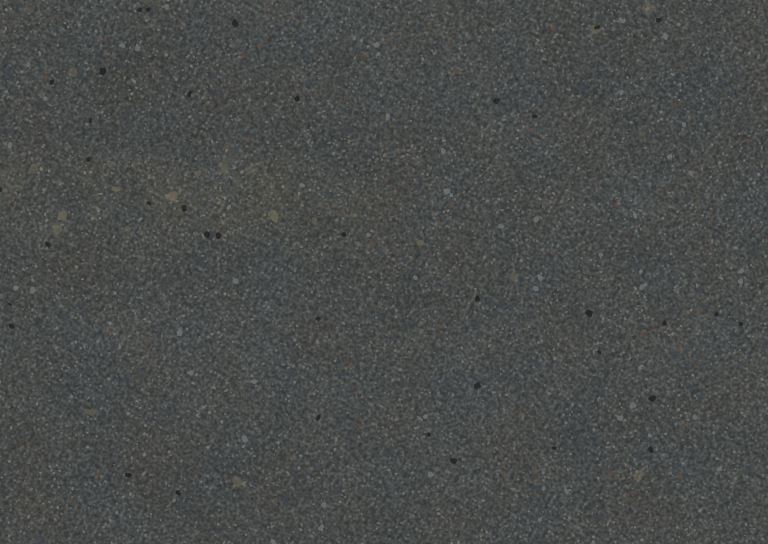
Give the GLSL for this texture, as a WebGL 1 fragment shader.

```glsl
precision highp float;
// Worn dark asphalt: fine mineral grain, pale specks, small stones, pits and a dusty tan streak.
uniform vec2 u_resolution;

const vec3 BINDER = vec3(0.281, 0.290, 0.286);
const vec3 PALE_GRIT = vec3(0.47, 0.47, 0.45);
const vec3 DARK_GRIT = vec3(0.20, 0.215, 0.23);
const vec3 GREY_STONE = vec3(0.45, 0.47, 0.47);
const vec3 SLATE_STONE = vec3(0.23, 0.26, 0.29);
const vec3 TAN_STONE = vec3(0.45, 0.42, 0.34);
const vec3 RUST_STONE = vec3(0.39, 0.30, 0.24);
const vec3 PIT = vec3(0.11, 0.115, 0.12);

vec3 hash3(vec2 cell, float seed) {
  vec3 q = fract(vec3(cell.xyx + seed * 17.3) * vec3(0.1031, 0.1030, 0.0973));
  q += dot(q, q.yxz + 33.33);
  return fract((q.xxy + q.yzz) * q.zyx);
}

vec2 rotate(vec2 p, float angle) {
  float c = cos(angle), s = sin(angle);
  return vec2(c * p.x - s * p.y, s * p.x + c * p.y);
}

float cornerSlope(vec2 cell, vec2 offset, float seed) {
  float angle = 6.2832 * hash3(cell, seed).x;
  return dot(vec2(cos(angle), sin(angle)), offset);
}

float gradientNoise(vec2 p, float seed) {
  vec2 i = floor(p), f = fract(p);
  vec2 u = f * f * f * (f * (f * 6.0 - 15.0) + 10.0);
  vec2 e = vec2(1.0, 0.0);
  float low = mix(cornerSlope(i, f, seed), cornerSlope(i + e, f - e, seed), u.x);
  float high = mix(cornerSlope(i + e.yx, f - e.yx, seed), cornerSlope(i + 1.0, f - 1.0, seed), u.x);
  return mix(low, high, u.y);
}

float fbm(vec2 p, float seed) {
  float sum = 0.0, weight = 0.5;
  for (int octave = 0; octave < 4; octave++) {
    sum += weight * gradientNoise(p, seed + float(octave));
    p = rotate(p, 0.6) * 2.03;
    weight *= 0.55;
  }
  return sum;
}

// Coverage of ragged grains, one per occupied cell of a turned grid.
float grains(vec2 p, float cells, float density, float size, float seed) {
  vec2 q = rotate(p, seed * 0.7) * cells + 40.0;
  vec3 place = hash3(floor(q), seed);
  vec3 form = hash3(floor(q), seed + 5.0);
  float radius = size * mix(0.55, 1.0, form.x);
  vec2 d = fract(q) - mix(vec2(radius), vec2(1.0 - radius), place.xy);
  d = rotate(d, form.y * 6.2832);
  d.y *= mix(1.0, 1.6, form.z);
  float ragged = length(d) + radius * 0.5 * gradientNoise(q * 0.9 / size, seed + 9.0);
  float edge = 0.7 * cells / u_resolution.y;
  return step(place.z, density) * (1.0 - smoothstep(radius - edge, radius + edge, ragged));
}

// Soft horizontal band of dust, strongest on the left.
float dustBand(vec2 p) {
  float height = p.y - 0.63 - 0.05 * gradientNoise(p * 3.0, 31.0);
  return exp(-height * height / 0.007) * (1.0 - smoothstep(0.45, 1.0, p.x));
}

void main() {
  vec2 p = gl_FragCoord.xy / u_resolution.y;

  // Broad wear, drawn out sideways, over two sizes of crisp grain.
  float wear = fbm(p * vec2(2.2, 4.5), 1.0);
  float blotch = fbm(rotate(p, 0.3) * 13.0, 6.0);
  float fine = gradientNoise(rotate(p, 0.5) * 173.0, 12.0);
  float coarse = gradientNoise(rotate(p, 1.1) * 92.0, 13.0);
  vec3 color = BINDER * exp(0.10 * wear + 0.12 * blotch + 0.36 * fine + 0.22 * coarse);

  // Slight warm and cool shifts between grains.
  float warmth = gradientNoise(rotate(p, 0.9) * 120.0, 14.0) + 0.5 * gradientNoise(p * 9.0, 15.0);
  color += vec3(0.022, 0.0, -0.022) * warmth;

  // Grit of the mix.
  color = mix(color, DARK_GRIT, 0.45 * grains(p, 62.0, 0.26, 0.34, 2.0));
  color = mix(color, PALE_GRIT, 0.55 * grains(p, 118.0, 0.22, 0.34, 3.0));
  color = mix(color, PALE_GRIT * 1.1, 0.60 * grains(p, 84.0, 0.08, 0.28, 4.0));

  // Sparse larger stones and open pits.
  color = mix(color, SLATE_STONE, 0.55 * grains(p, 40.0, 0.09, 0.34, 5.0));
  color = mix(color, RUST_STONE, 0.55 * grains(p, 56.0, 0.025, 0.30, 6.0));
  color = mix(color, GREY_STONE, 0.70 * grains(p, 46.0, 0.018, 0.30, 7.0));
  color = mix(color, TAN_STONE, 0.45 * grains(p, 30.0, 0.010, 0.34, 8.0));
  color = mix(color, PIT, 0.75 * grains(p, 44.0, 0.010, 0.30, 9.0));

  // Dust and tan stones gathered in the streak.
  float dust = dustBand(p);
  color += vec3(0.014, 0.011, 0.001) * dust * (1.0 + 2.0 * blotch);
  color = mix(color, TAN_STONE, 0.65 * dust * grains(p, 31.0, 0.16, 0.36, 10.0));

  gl_FragColor = vec4(clamp(color, 0.0, 1.0), 1.0);
}
```
